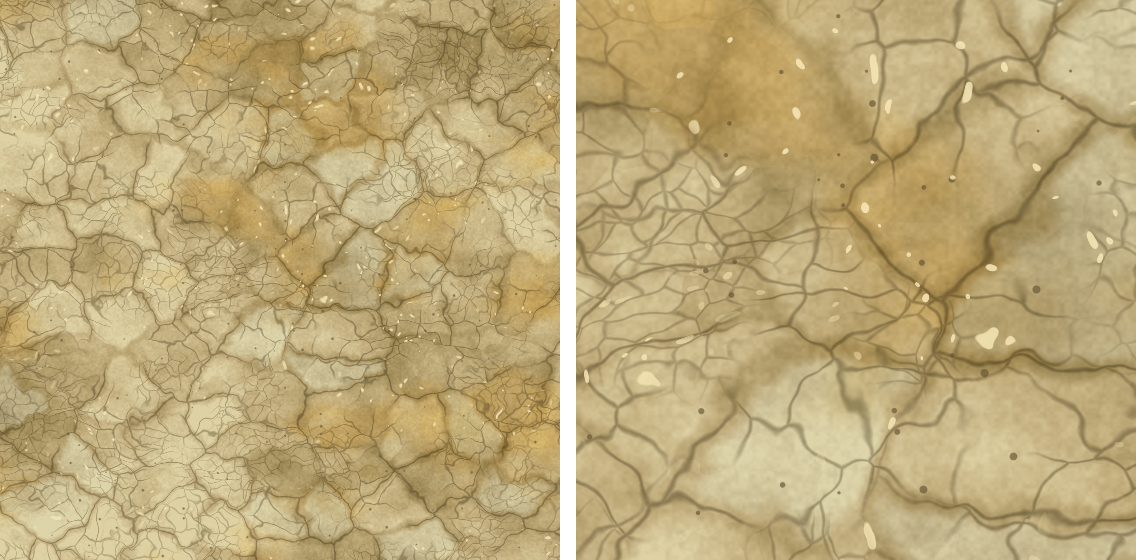
Left, the full canvas; right, a detail of the centre.
Give the GLSL for this texture, as a WebGL 1 fragment shader.

```glsl
precision highp float;
uniform vec2 u_resolution;

float hash(vec2 p) {
  vec3 q = fract(p.xyx * 0.1031);
  q += dot(q, q.yzx + 33.33);
  return fract((q.x + q.y) * q.z);
}

vec2 hash2(vec2 p) {
  return vec2(hash(p), hash(p + 71.7));
}

float noise(vec2 p) {
  vec2 i = floor(p), f = fract(p);
  f = f * f * (3.0 - 2.0 * f);
  return mix(mix(hash(i), hash(i + vec2(1, 0)), f.x),
             mix(hash(i + vec2(0, 1)), hash(i + vec2(1, 1)), f.x), f.y);
}

float fbm(vec2 p) {
  float sum = 0.0, amp = 0.516;
  for (int i = 0; i < 5; i++) {
    sum += amp * noise(p);
    p = mat2(1.6, 1.2, -1.2, 1.6) * p + 13.7;
    amp *= 0.5;
  }
  return sum;
}

// Voronoi cells: x = distance to the border, y = random value of the cell
vec2 cells(vec2 p) {
  vec2 base = floor(p), f = fract(p), nearCell, nearOffset;
  float nearest = 9.0, border = 9.0;
  for (int y = -1; y <= 1; y++)
    for (int x = -1; x <= 1; x++) {
      vec2 cell = vec2(x, y);
      vec2 offset = cell + hash2(base + cell) - f;
      float d = dot(offset, offset);
      if (d < nearest) {
        nearest = d;
        nearCell = cell;
        nearOffset = offset;
      }
    }
  for (int y = -2; y <= 2; y++)
    for (int x = -2; x <= 2; x++) {
      vec2 cell = nearCell + vec2(x, y);
      vec2 offset = cell + hash2(base + cell) - f;
      vec2 gap = offset - nearOffset;
      if (dot(gap, gap) > 0.0001)
        border = min(border, dot(0.5 * (offset + nearOffset), normalize(gap)));
    }
  return vec2(border, hash(base + nearCell + 5.3));
}

float crack(float border, float scale, float width) {
  return 1.0 - smoothstep(0.0, max(width, 1.0 / u_resolution.y), border / scale);
}

// Sparse round grains, one candidate per grid cell
float specks(vec2 uv, float scale, float share, float radius) {
  vec2 p = uv * scale, i = floor(p);
  float d = length(fract(p) - 0.3 - 0.4 * hash2(i + 3.1)) / scale;
  float size = radius * (0.5 + hash(i + 9.4));
  float edge = 0.7 / u_resolution.y;
  return step(hash(i + 40.6), share) * (1.0 - smoothstep(size - edge, size + edge, d));
}

void main() {
  vec2 uv = gl_FragCoord.xy / u_resolution.y;

  // Bend the cells at a coarse and a fine scale
  vec2 p = uv + 0.08 * (vec2(fbm(uv * 9.0), fbm(uv * 9.0 + 37.0)) - 0.5);
  p += 0.011 * (vec2(noise(uv * 55.0), noise(uv * 55.0 + 19.0)) - 0.5);
  vec2 pebble = cells(p * vec2(9.0, 11.0) + 2.0);
  vec2 chip = cells(p * vec2(21.0, 25.0) + 50.0);
  vec2 crumb = cells(p * vec2(44.0, 50.0) + 90.0);

  // Cloudy ground, pale pebbles and darker seams
  float body = smoothstep(0.02, 0.13, pebble.x);
  float pale = body * smoothstep(0.4, 0.6, pebble.y);
  float tone = 0.49 + 1.35 * (fbm(uv * vec2(3.2, 4.6) + 4.0) - 0.5);
  tone += 0.25 * pale - 0.15 * (1.0 - body);
  tone += (0.24 - 0.1 * pale) * (chip.y - 0.5) + 0.1 * (crumb.y - 0.5);
  tone += 0.55 * (fbm(uv * vec2(24.0, 30.0)) - 0.5);
  tone += 0.2 * (noise(uv * 260.0) - 0.5) + 0.14 * (noise(uv * 480.0) - 0.5);

  vec3 color = mix(vec3(0.62, 0.54, 0.34), vec3(0.76, 0.68, 0.49), clamp(tone * 2.0, -0.2, 1.0));
  color = mix(color, vec3(0.87, 0.82, 0.64), clamp(tone * 2.0 - 1.0, 0.0, 1.0));

  // Ochre stains and a few greyish stones
  float ochre = smoothstep(0.52, 0.75, fbm(uv * vec2(5.0, 8.0) + 61.0));
  color *= mix(vec3(1.0), vec3(1.0, 0.92, 0.72), ochre * (0.6 + 0.4 * chip.y));
  float grey = body * step(0.86, pebble.y);
  color = mix(color, vec3(dot(color, vec3(0.34))) * vec3(1.1, 1.08, 0.9), 0.35 * grey);

  // Broken veins, from long cracks to hairlines
  float veins = 0.8 * crack(pebble.x, 10.0, 0.0028) * smoothstep(0.3, 0.6, noise(uv * 13.0));
  veins = max(veins, 0.75 * crack(chip.x, 23.0, 0.0024) * smoothstep(0.35, 0.7, noise(uv * 17.0 + 8.0)));
  veins = max(veins, 0.55 * crack(crumb.x, 47.0, 0.002) * smoothstep(0.45, 0.75, noise(uv * 15.0 + 29.0)));
  color *= 1.0 - veins * vec3(0.34, 0.36, 0.42);

  // Dark grains and bright crystals
  float cluster = smoothstep(0.35, 0.75, noise(uv * 11.0 + 77.0));
  color = mix(color, vec3(0.38, 0.32, 0.2), 0.65 * specks(uv, 60.0, 0.05, 0.0016));
  color = mix(color, vec3(0.97, 0.91, 0.72), 0.85 * cluster * specks(p, 75.0, 0.12, 0.0024));
  gl_FragColor = vec4(color, 1.0);
}
```
